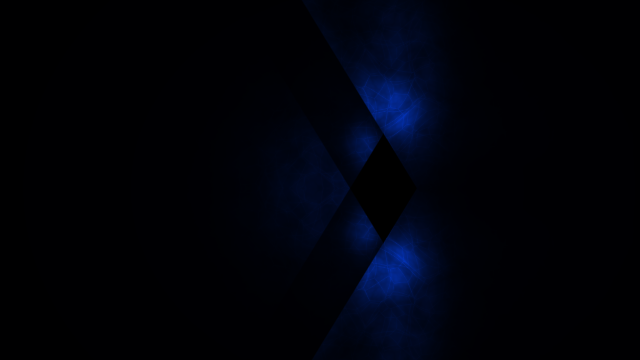
A WebGL 2 fragment shader for this background:

```glsl
#version 300 es
precision highp float;
// Dark diamond between mirrored shards of blue nebula laced with fine filaments.
uniform vec2 u_resolution;
out vec4 outColor;

const vec2 CENTER = vec2(1.065, 0.477);    // in units of canvas height
const float HALF_WIDTH = 0.0926;
const float SLANT = 0.611;                 // horizontal run per vertical rise
const vec3 BLUE = vec3(0.02, 0.28, 1.0);

vec2 hash2(vec2 p) {
    vec3 h = fract(p.xyx * vec3(0.1031, 0.103, 0.0973));
    h += dot(h, h.yzx + 33.33);
    return fract((h.xx + h.yz) * h.zy);
}

// Distances to the nearest and second nearest cell points
vec2 cellular(vec2 p) {
    vec2 cell = floor(p), f = fract(p), best = vec2(4.0);
    for (int y = -1; y <= 1; y++) {
        for (int x = -1; x <= 1; x++) {
            vec2 o = vec2(x, y);
            float d = length(o + hash2(cell + o + 40.0) - f);
            best = vec2(min(best.x, d), min(best.y, max(best.x, d)));
        }
    }
    return best;
}

vec2 warp(vec2 p, float amount) {
    return p + amount * (sin(p.yx * 17.0 + vec2(0.4, 2.1)) + 0.5 * sin(p.yx * 39.0 + vec2(1.7, 0.3)));
}

// Soft mottled clouds, about 0 to 1
float clouds(vec2 p) {
    float sum = 0.0, weight = 0.5, scale = 9.0;
    for (int i = 0; i < 4; i++) {
        float d = cellular(p * scale + float(i) * 7.3).x;
        sum += weight * exp(-3.0 * d * d);
        weight *= 0.55;
        scale *= 2.1;
        p = mat2(0.8, 0.6, -0.6, 0.8) * p;
    }
    return sum;
}

// Thin web of overlapping cell borders
float filaments(vec2 p) {
    float sum = 0.0, scale = 10.0;
    for (int i = 0; i < 3; i++) {
        vec2 d = cellular(p * scale + float(i) * 3.7);
        sum += exp(-(d.y - d.x) / (scale * 0.0025));
        scale *= 1.45;
        p = mat2(0.6, 0.8, -0.8, 0.6) * p;
    }
    return sum;
}

float glow(vec2 p, vec2 center, vec2 radius) {
    vec2 d = (p - center) / radius;
    return exp(-dot(d, d));
}

// Antialiased step across a slanted edge
float edge(float d, float soft) {
    return smoothstep(-soft, soft, d);
}

// Light of the shards beyond the outer edges
float outerLight(vec2 m, float beyond) {
    float light = 0.34 * glow(m, vec2(0.02, 0.21), vec2(0.08, 0.075));
    light += 0.13 * glow(m, vec2(0.045, 0.29), vec2(0.11, 0.25));
    light += 0.14 * glow(m, vec2(-0.045, 0.275), vec2(0.03));
    float rim = exp(-max(beyond, 0.0) / 0.12) * exp(-1.2 * m.y * m.y);
    return light + 0.08 * rim * smoothstep(0.05, 0.2, m.y);
}

// Light of the bands touching the diamond
float bandLight(vec2 m) {
    return 0.26 * glow(m, vec2(-0.045, 0.118), vec2(0.045, 0.06))
         + 0.03 * glow(m, vec2(-0.1, 0.12), vec2(0.13, 0.18));
}

// Light inside the left chevron
float chevronLight(vec2 m) {
    return 0.115 * glow(m, vec2(-0.12, 0.0), vec2(0.2, 0.21));
}

void main() {
    vec2 q = gl_FragCoord.xy / u_resolution.y - CENTER;
    float soft = 1.0 / u_resolution.y;
    vec2 m = vec2(q.x, abs(q.y));          // mirrored top to bottom
    float slanted = m.x + SLANT * m.y;

    // Choose the light of each shard
    float light = mix(chevronLight(m), bandLight(m), edge(slanted + HALF_WIDTH, soft));
    light = mix(light, outerLight(m, slanted - HALF_WIDTH), edge(slanted - HALF_WIDTH, soft));

    // Cloud and filament texture
    vec2 t = warp(m, 0.012);
    light *= 0.4 + 1.15 * clouds(t) + 0.22 * filaments(t);

    // Faint backdrop, then the dark diamond
    vec3 color = BLUE * light + vec3(0.0, 0.001, 0.016) * glow(q, vec2(0.0), vec2(1.0, 0.8));
    color *= edge(abs(q.x) + SLANT * m.y - HALF_WIDTH, soft);
    outColor = vec4(color, 1.0);
}
```
